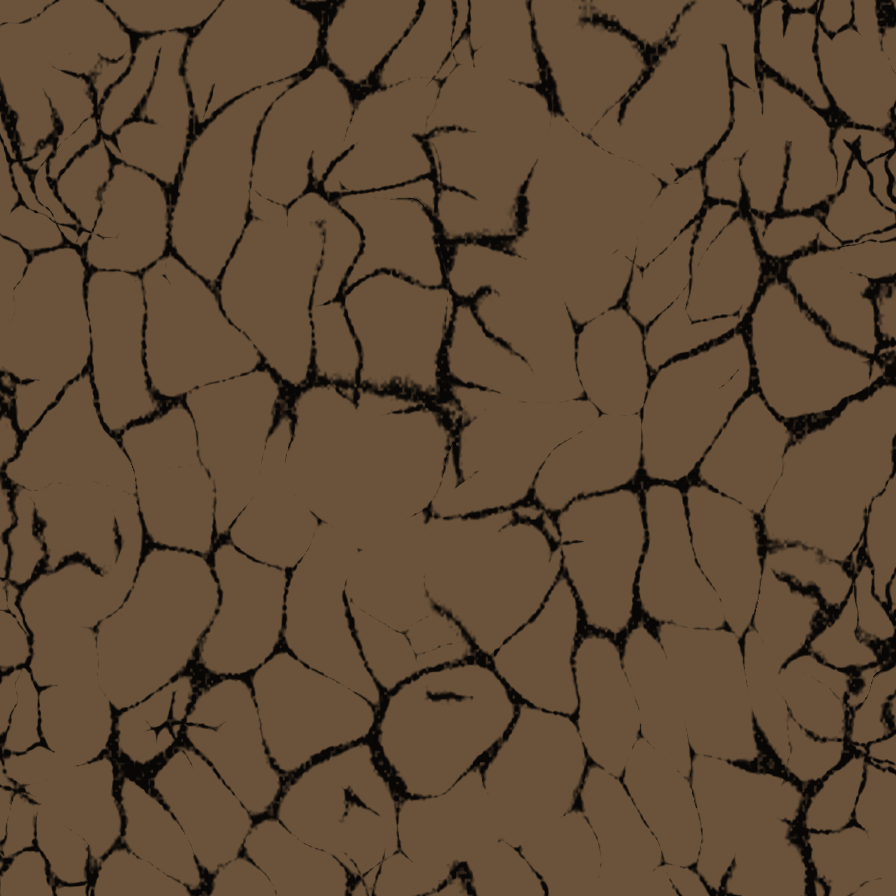
A three.js fragment shader for this texture:

```glsl
varying vec2 vUv;

const vec3 EARTH = vec3(0.42, 0.325, 0.23);
const vec3 CHARCOAL = vec3(0.035, 0.028, 0.02);

float hash(vec2 p) {
  return fract(sin(dot(p, vec2(127.1, 311.7))) * 43758.5453);
}

vec2 hash2(vec2 p) {
  return vec2(hash(p), hash(p + 57.3));
}

float noise(vec2 p) {
  vec2 cell = floor(p);
  vec2 f = fract(p);
  f = f * f * (3.0 - 2.0 * f);
  float low = mix(hash(cell), hash(cell + vec2(1.0, 0.0)), f.x);
  float high = mix(hash(cell + vec2(0.0, 1.0)), hash(cell + 1.0), f.x);
  return mix(low, high, f.y);
}

// Offset in x and y, centred on zero
vec2 wobble(vec2 p, float frequency, float amount) {
  vec2 q = p * frequency;
  return amount * (vec2(noise(q), noise(q + 31.7)) - 0.5);
}

vec2 seedPoint(vec2 cell, float seed) {
  return cell + 0.02 + 0.96 * hash2(cell + seed);
}

// Distance to the cell borders, blended so that junctions grow dark webs
float crackDistance(vec2 uv, vec2 cells, float webSharpness, float seed) {
  vec2 p = uv * cells;
  vec2 home = floor(p);
  vec2 nearestCell = home;
  vec2 nearest = vec2(0.0);
  float best = 100.0;
  for (int y = -1; y <= 1; y++) {
    for (int x = -1; x <= 1; x++) {
      vec2 cell = home + vec2(float(x), float(y));
      vec2 toSeed = seedPoint(cell, seed) - p;
      float d = dot(toSeed, toSeed);
      if (d < best) {
        best = d;
        nearest = toSeed;
        nearestCell = cell;
      }
    }
  }

  float total = 0.0;
  for (int y = -2; y <= 2; y++) {
    for (int x = -2; x <= 2; x++) {
      if (x == 0 && y == 0) continue;
      vec2 cell = nearestCell + vec2(float(x), float(y));
      vec2 toSeed = seedPoint(cell, seed) - p;
      vec2 axis = normalize(toSeed - nearest);
      float border = dot(0.5 * (toSeed + nearest), axis);
      // Back to canvas units along the stretched axis
      total += exp(-webSharpness * border / length(axis * cells));
    }
  }
  return -log(total) / webSharpness;
}

// Ink coverage of a line with the given half width
float stroke(float d, float halfWidth, float softness) {
  return 1.0 - smoothstep(halfWidth - softness, halfWidth + softness, d);
}

void main() {
  // Winding paths, more jagged towards the left and right sides
  float side = smoothstep(0.32, 0.48, abs(vUv.x - 0.5));
  vec2 uv = vUv + wobble(vUv, 5.0, 0.1) + wobble(vUv + 4.0, 15.0, 0.042);
  uv += wobble(vUv + 9.0, 55.0, mix(0.003, 0.014, side));

  // Dry brush grain roughens the edges
  float grain = noise(vUv * vec2(300.0, 230.0));
  float rough = 0.003 * (grain - 0.5);

  // Main cracks swell, thin out and break
  float mainWidth = mix(-0.0048, 0.0046, noise(vUv * 13.0 + 3.0));
  mainWidth += 0.006 * smoothstep(0.6, 0.95, noise(vUv * 7.0 + 20.0));
  float mainCrack = crackDistance(uv, vec2(10.0, 6.8), 150.0, 5.0);
  float ink = stroke(mainCrack + rough, mainWidth, 0.0024);

  // Fine cracks appear in patches and end as loose spurs
  float patches = noise(vUv * 10.0 + 47.0) + 0.12 * side;
  float fineWidth = mix(-0.012, 0.0026, smoothstep(0.42, 0.78, patches));
  float fineCrack = crackDistance(uv + 0.37, vec2(15.0, 10.5), 280.0, 19.0);
  ink = max(ink, stroke(fineCrack + rough, fineWidth, 0.0022));

  // Worn flecks let the ground show through the ink
  ink *= 1.0 - 0.45 * smoothstep(0.5, 0.95, grain);
  gl_FragColor = vec4(mix(EARTH, CHARCOAL, ink), 1.0);
}
```
